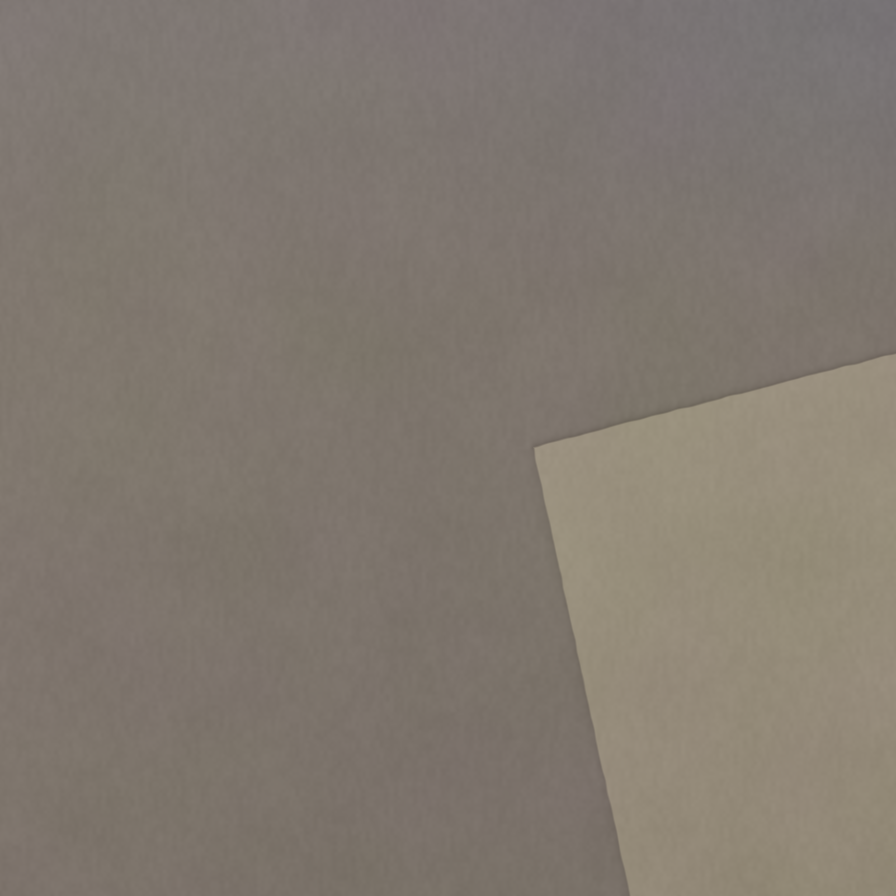
This texture is drawn by a WebGL 1 fragment shader. Its source:

```glsl
precision highp float;
// Dim grey-brown paper with the corner of a lighter card at the lower right.
// Two half planes form the card; soft gradients give the light, and layered
// value noise gives the stains, fibres and grain.
uniform vec2 u_resolution;

float hash(vec2 p) {
  vec3 q = fract(vec3(p.xyx) * 0.1031);
  q += dot(q, q.yzx + 33.33);
  return fract((q.x + q.y) * q.z);
}

float valueNoise(vec2 p) {
  vec2 cell = floor(p);
  vec2 f = fract(p);
  f = f * f * (3.0 - 2.0 * f);
  float low = mix(hash(cell), hash(cell + vec2(1.0, 0.0)), f.x);
  float high = mix(hash(cell + vec2(0.0, 1.0)), hash(cell + 1.0), f.x);
  return mix(low, high, f.y);
}

// Layered noise centred on zero
float mottle(vec2 p) {
  float sum = 0.0;
  float weight = 0.5;
  for (int i = 0; i < 4; i++) {
    sum += weight * (valueNoise(p) - 0.5);
    p = p * 2.03 + vec2(17.3, 9.1);
    weight *= 0.5;
  }
  return sum;
}

// Signed depths behind the left and top card edges, positive inside
vec2 cardDepths(vec2 p, vec2 corner) {
  vec2 d = p - corner;
  return vec2(dot(d, vec2(0.9775, 0.211)), dot(d, vec2(0.25, -0.968)));
}

vec3 paperColor(vec2 p) {
  vec3 color = mix(vec3(0.477, 0.442, 0.410), vec3(0.492, 0.460, 0.424),
                   smoothstep(0.0, 0.65, p.y));
  color = mix(color, vec3(0.495, 0.465, 0.455), smoothstep(0.6, 1.05, p.y));
  // Cool light in the upper right, faint warmth along the left
  float cool = smoothstep(0.4, 1.0, p.x) * smoothstep(0.6, 1.0, p.y);
  color += cool * vec3(-0.026, -0.014, 0.008);
  color += vec3(0.010, 0.010, 0.006) * (1.0 - smoothstep(0.0, 0.5, p.x));
  return color;
}

vec3 cardColor(vec2 p, vec2 depths) {
  vec3 color = mix(vec3(0.568, 0.530, 0.462), vec3(0.592, 0.555, 0.485),
                   smoothstep(0.0, 0.5, p.y));
  float edgeDepth = min(depths.x, depths.y);
  return color + 0.014 * exp(-max(edgeDepth, 0.0) * 22.0);
}

// Thin contact shadow, cast just outside an edge
float edgeShadow(float depth, float along, float width) {
  float extent = smoothstep(-0.006, 0.004, along);
  return extent * exp(-abs(depth) / width);
}

void main() {
  vec2 p = gl_FragCoord.xy / u_resolution;
  float pixel = 1.0 / min(u_resolution.x, u_resolution.y);

  // Card outline with slightly rough cut edges
  vec2 depths = cardDepths(p, vec2(0.595, 0.501));
  depths += 0.0016 * (valueNoise(p * 70.0) - 0.5);
  float edge = min(depths.x, depths.y);
  float blur = max(pixel, 0.0016);
  float card = smoothstep(-blur, blur, edge);

  // Paper with its shadows, then the card on top
  vec3 paper = paperColor(p);
  paper -= 0.085 * edgeShadow(depths.y, depths.x, 0.0035);
  paper -= 0.040 * edgeShadow(depths.x, depths.y, 0.0045);
  vec3 color = mix(paper, cardColor(p, depths), card);

  // Broad stains, violet and olive tints, fibres and fine grain
  color += 0.026 * mottle(p * 13.0);
  color += vec3(0.012, -0.004, 0.022) * mottle(p * 8.0 + 40.0);
  color += 0.016 * (valueNoise(p * vec2(190.0, 95.0)) - 0.5);
  color += 0.010 * (valueNoise(p * 256.0 + 7.0) - 0.5);

  gl_FragColor = vec4(clamp(color, 0.0, 1.0), 1.0);
}
```
